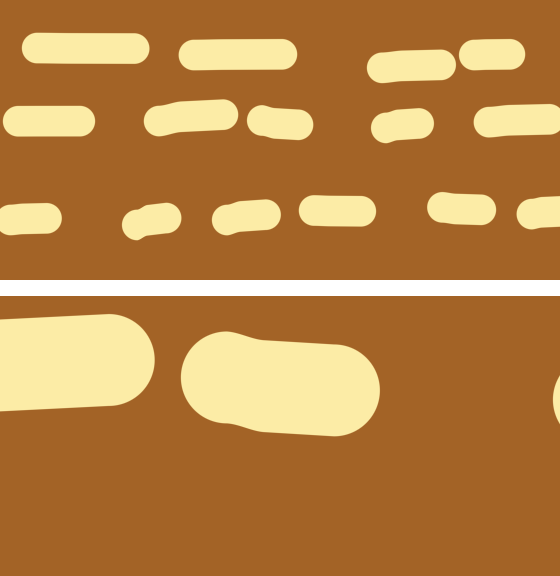
Top, the full canvas; bottom, a detail of the centre.
A Shadertoy shader for this pattern:

```glsl
// Three rows of cream rounded dashes, wavering in place, length and bend, on brown.

const vec3 GROUND = vec3(0.64, 0.39, 0.15);
const vec3 CREAM = vec3(0.99, 0.925, 0.65);

// Lengths are fractions of the canvas height.
const int ROWS = 3;
const int TOP_ROW_DASHES = 4;   // each lower row holds one more
const float RADIUS = 0.0547;
const float KNEE = -0.3;        // where the left hook levels out, -1 to 1

// Spacing of dashes in each row, top to bottom.
const float PITCH[ROWS] = float[](0.5, 0.4, 0.365);

// Waves along each row: mean, amplitude, frequency, peak index.
const vec4 CENTER_X[ROWS] = vec4[](
    vec4(0.372, 0.117, 2.35, 1.75),
    vec4(0.232, 0.057, 2.65, -1.185),
    vec4(0.146, 0.044, 2.28, 1.35));
const vec4 CENTER_Y[ROWS] = vec4[](
    vec4(0.797, -0.034, 1.8, 2.0),
    vec4(0.565, -0.0143, 1.6, 2.85),
    vec4(0.232, -0.0234, 1.05, 0.85));
const vec4 HALF_LENGTH[ROWS] = vec4[](
    vec4(0.172, 0.057, 1.0, 0.2),
    vec4(0.141, 0.036, 1.55, 0.55),
    vec4(0.122, 0.016, 1.5, 3.0));
const vec4 RISE[ROWS] = vec4[](
    vec4(0.004, 0.0065, 1.8, 2.0),
    vec4(0.005, -0.021, 2.35, 2.1),
    vec4(0.008, 0.018, 1.3, 1.3));

float wave(vec4 w, float index) {
    return w.x + w.y * cos(w.z * (index - w.w));
}

// Distance to a round-capped dash whose spine climbs by rise with a left hook.
float dashDistance(vec2 p, float halfLength, float rise) {
    float reach = halfLength - RADIUS;
    float x = clamp(p.x, -reach, reach);
    float t = x / reach;
    float spine = rise * (0.25 * t + 0.5 * smoothstep(-1.0, KNEE, t) - 0.25);
    return length(p - vec2(x, spine)) - RADIUS;
}

void mainImage(out vec4 fragColor, in vec2 fragCoord) {
    vec2 p = fragCoord / iResolution.y;
    float pixel = 1.0 / iResolution.y;

    // Nearest dash over all rows
    float d = 1e3;
    for (int row = 0; row < ROWS; row++) {
        for (int i = 0; i < TOP_ROW_DASHES + row; i++) {
            float index = float(i);
            vec2 center = vec2(PITCH[row] * index + wave(CENTER_X[row], index),
                               wave(CENTER_Y[row], index));
            d = min(d, dashDistance(p - center, wave(HALF_LENGTH[row], index),
                                    wave(RISE[row], index)));
        }
    }

    // Smoothed fill
    float fill = 1.0 - smoothstep(-0.75 * pixel, 0.75 * pixel, d);
    fragColor = vec4(mix(GROUND, CREAM, fill), 1.0);
}
```
